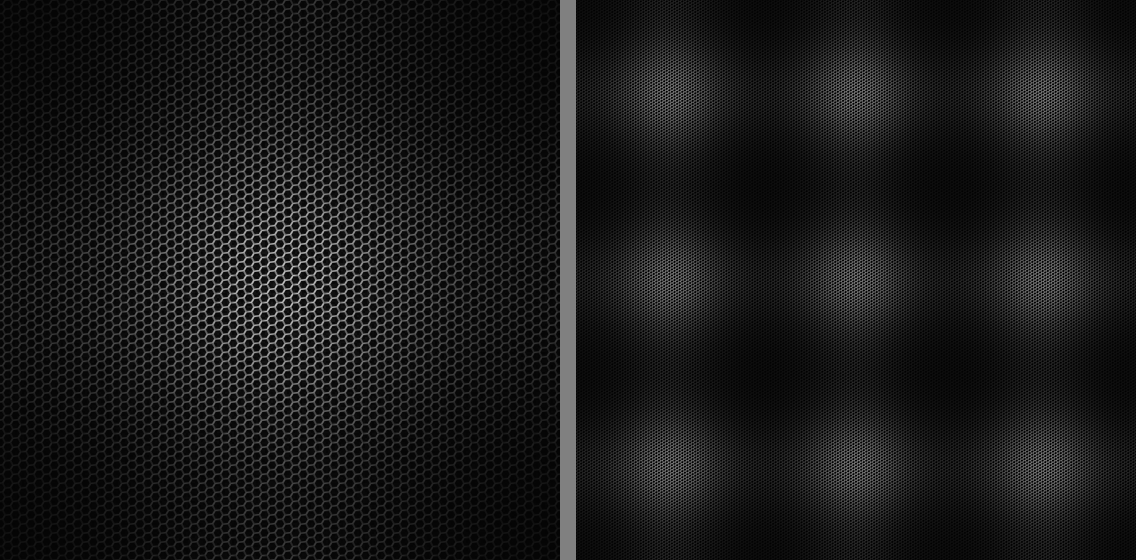
Left, the tile; right, the same tile 3 across and 3 down.
This pattern is drawn by a WebGL 1 fragment shader. Its source:

```glsl
precision highp float;
// Dark metal honeycomb mesh, lit at the centre and fading to black at the rim.
uniform vec2 u_resolution;

const vec2 REPEATS = vec2(36.0, 62.0);
const float PI = 3.14159265;

float hash(vec2 cell) {
  vec3 q = fract(vec3(cell.xyx) * 0.1031);
  q += dot(q, q.yzx + 33.33);
  return fract((q.x + q.y) * q.z);
}

// Distance from a point to the border of a flat-topped hexagon of height 1.
float hexEdge(vec2 p) {
  float tip = REPEATS.y / REPEATS.x / 3.0;
  float slanted = dot(vec2(tip, 0.0) - abs(p), normalize(vec2(1.0, tip)));
  return min(0.5 - abs(p.y), slanted);
}

// Soft spotlight built from periodic terms, so opposite edges agree.
float spotlight(vec2 uv) {
  vec2 s = sin(PI * (uv - 0.5));
  return exp(-1.25 * dot(s, s));
}

void main() {
  vec2 uv = gl_FragCoord.xy / u_resolution;
  float pixel = REPEATS.y / u_resolution.y;
  float light = spotlight(uv);

  // Two interleaved grids of hexagons; keep the one this point lies in
  vec2 grid = uv * REPEATS;
  vec2 size = vec2(REPEATS.y / REPEATS.x, 1.0);
  vec2 a = (fract(grid) - 0.5) * size;
  vec2 b = (fract(grid + 0.5) - 0.5) * size;
  vec2 p = hexEdge(a) > hexEdge(b) ? a : b;
  float edge = hexEdge(p);

  // Rounded wire, brighter on rising strands than on falling ones
  float wire = 1.0 - smoothstep(0.08 - 0.5 * pixel, 0.12 + 0.5 * pixel, edge);
  float slope = clamp(-12.0 * p.x * p.y, -1.0, 1.0);
  float metal = 0.015 + 0.64 * light * (0.95 + 0.2 * slope);

  // Grainy floor of the hole, shaded below the upper wire
  float grain = hash(floor(uv * 256.0));
  float shade = 1.0 - 0.6 * smoothstep(0.05, 0.45, p.y);
  float hole = 0.015 + light * shade * (0.02 + 0.06 * grain);

  gl_FragColor = vec4(vec3(mix(hole, metal, wire)), 1.0);
}
```
